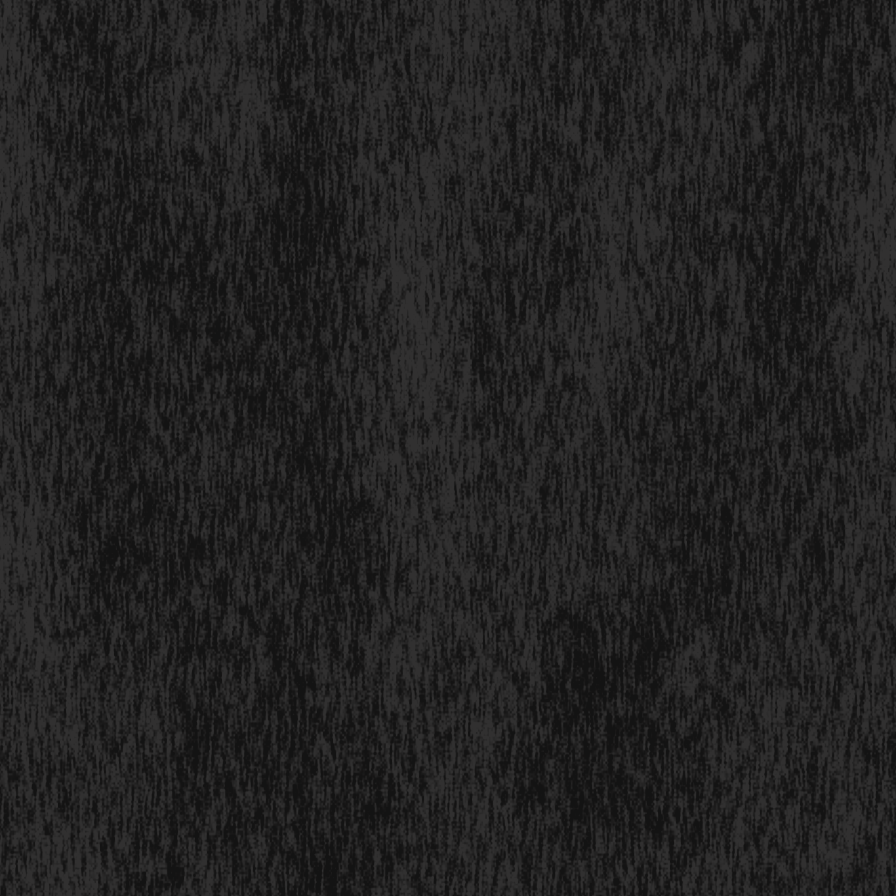
Write a Shadertoy shader that draws this texture.

```glsl
float hash(vec2 cell) {
    uvec2 q = uvec2(ivec2(cell)) * uvec2(1597334673u, 3812015801u);
    uint n = (q.x ^ q.y) * 1597334673u;
    n = (n ^ (n >> 15)) * 2246822519u;
    return float((n ^ (n >> 13)) >> 8) / 16777216.0;
}

float valueNoise(vec2 p) {
    vec2 cell = floor(p);
    vec2 f = fract(p);
    f = f * f * (3.0 - 2.0 * f);
    return mix(mix(hash(cell), hash(cell + vec2(1, 0)), f.x),
               mix(hash(cell + vec2(0, 1)), hash(cell + vec2(1, 1)), f.x), f.y);
}

// Brightness along one thread, with its own vertical offset
float thread(float column, float y) {
    y += 20.0 * hash(vec2(column, 911.0));
    float f = smoothstep(0.0, 1.0, fract(y));
    return mix(hash(vec2(column, floor(y))), hash(vec2(column, floor(y) + 1.0)), f);
}

// Neighbouring threads blended into vertical fibres
float fibres(vec2 p) {
    float column = floor(p.x);
    float f = smoothstep(0.0, 1.0, fract(p.x));
    return mix(thread(column, p.y), thread(column + 1.0, p.y), f);
}

void mainImage(out vec4 fragColor, in vec2 fragCoord) {
    vec2 uv = fragCoord / iResolution.xy;

    // Broad soft vertical bands and smaller cloudy patches
    float bands = 0.07 * cos(25.13 * (uv.x - 0.26))
                + 0.36 * (valueNoise(uv * vec2(9.0, 1.6) + 37.0) - 0.5)
                + 0.28 * (valueNoise(uv * vec2(22.0, 8.0) + 71.0) - 0.5);

    // Fibres wander slightly sideways
    vec2 p = uv;
    p.x += 0.003 * valueNoise(uv * vec2(45.0, 32.0) + 13.0);
    float fibre = fibres(p * vec2(390.0, 62.0) + 150.0) - 0.5;

    // Fine speckle breaks up the fibres
    float grain = valueNoise(uv * vec2(470.0, 390.0) + 503.0) - 0.5;

    float tone = smoothstep(0.0, 1.0, 0.5 + bands + 1.0 * fibre + 0.7 * grain);
    vec3 charcoal = vec3(0.075, 0.073, 0.073);
    vec3 ash = vec3(0.193, 0.190, 0.190);
    fragColor = vec4(mix(charcoal, ash, tone), 1.0);
}
```
